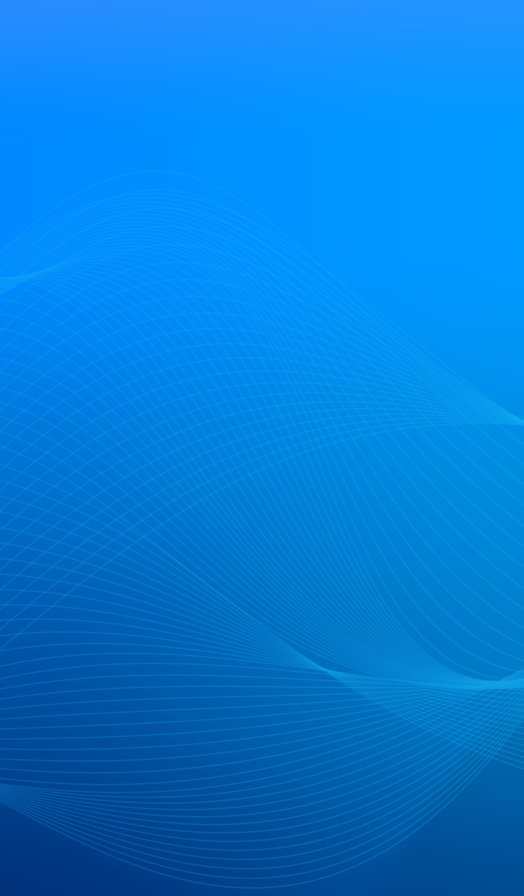
Give the GLSL for this background, as a WebGL 2 fragment shader.

```glsl
#version 300 es
precision highp float;

uniform vec2 u_resolution;
out vec4 fragColor;

const float ASPECT = 300.0 / 512.0;

// Cubic Bezier, with the four control points as matrix columns
vec2 bezier(mat4x2 c, float s) {
  float r = 1.0 - s;
  return c * vec4(r * r * r, 3.0 * r * r * s, 3.0 * r * s * s, s * s * s);
}

vec2 bezierTangent(mat4x2 c, float s) {
  float r = 1.0 - s;
  return 3.0 * (r * r * (c[1] - c[0]) + 2.0 * r * s * (c[2] - c[1]) + s * s * (c[3] - c[2]));
}

// Distance to a curve that always advances in x, in canvas heights
float curveDistance(vec2 p, mat4x2 c) {
  float s = 0.5;
  float stride = 0.25;
  for (int i = 0; i < 8; i++) {
    s += bezier(c, s).x < p.x ? stride : -stride;
    stride *= 0.5;
  }
  vec2 scale = vec2(ASPECT, 1.0);
  vec2 offset = (p - bezier(c, s)) * scale;
  vec2 along = normalize(bezierTangent(c, s) * scale);
  return abs(offset.x * along.y - offset.y * along.x);
}

// Light left uncovered by threads blended from one border curve to another
float weave(vec2 p, mat4x2 first, mat4x2 last, int count, float pixel) {
  float clearance = 1.0;
  for (int i = 0; i < count; i++) {
    float t = (float(i) + 0.5) / float(count);
    mat4x2 thread = first * (1.0 - t) + last * t;
    float cover = 1.0 - smoothstep(0.0, 0.0005 + pixel, curveDistance(p, thread));
    clearance *= 1.0 - 0.36 * cover;
  }
  return clearance;
}

// Vertical blend through five colours, from bottom to top
vec3 ramp(float y, vec3 base, vec3 low, vec3 middle, vec3 high, vec3 top) {
  vec3 color = mix(base, low, smoothstep(-0.05, 0.26, y));
  color = mix(color, middle, smoothstep(0.20, 0.50, y));
  color = mix(color, high, smoothstep(0.42, 0.74, y));
  return mix(color, top, smoothstep(0.84, 1.04, y));
}

vec3 backdrop(vec2 p) {
  vec3 left = ramp(p.y, vec3(0.0, 0.18, 0.46), vec3(0.0, 0.30, 0.62),
    vec3(0.0, 0.44, 0.81), vec3(0.0, 0.54, 1.0), vec3(0.18, 0.55, 1.0));
  vec3 right = ramp(p.y, vec3(0.0, 0.31, 0.61), vec3(0.0, 0.48, 0.78),
    vec3(0.0, 0.55, 0.87), vec3(0.0, 0.60, 1.0), vec3(0.15, 0.58, 1.0));
  return mix(left, right, smoothstep(-0.1, 1.05, p.x));
}

void main() {
  vec2 p = gl_FragCoord.xy / u_resolution;
  float pixel = 1.0 / u_resolution.y;
  vec3 color = backdrop(p);

  // Shade below the lower right fold
  float fold = p.y - mix(0.0, 0.20, smoothstep(0.65, 1.0, p.x));
  color *= 1.0 - 0.08 * smoothstep(0.6, 0.85, p.x) * (1.0 - smoothstep(-0.02, 0.03, fold));

  // Upper sheet: arcs rising to the right
  mat4x2 crest = mat4x2(-0.05, 0.70, 0.45, 1.00, 0.50, 0.66, 1.10, 0.50);
  mat4x2 arch = mat4x2(-0.05, 0.24, 0.30, 0.41, 0.58, 0.56, 1.10, 0.52);
  float clearance = weave(p, crest, arch, 21, pixel);

  // Falling sheet: threads that leave the crest and drop steeply
  mat4x2 valley = mat4x2(-0.05, 0.505, 0.35, 0.43, 0.48, 0.18, 1.10, 0.24);
  mat4x2 slide = mat4x2(-0.05, 0.69, 0.35, 0.72, 0.45, 0.14, 1.10, 0.25);
  mat4x2 drape = mat4x2(-0.05, 0.65, 0.74, 0.98, 0.50, 0.08, 1.10, 0.265);
  mat4x2 shoulder = mat4x2(-0.05, 0.70, 0.55, 0.97, 0.60, 0.55, 1.90, 0.24);
  clearance *= weave(p, valley, slide, 12, pixel);
  clearance *= weave(p, slide, drape, 14, pixel);
  clearance *= weave(p, drape, shoulder, 15, pixel);

  // Ribbon: nearly level threads gathered at the right
  mat4x2 slope = mat4x2(-0.05, 0.50, 0.40, 0.42, 0.50, 0.22, 1.10, 0.12);
  mat4x2 table = mat4x2(-0.05, 0.24, 0.30, 0.30, 0.60, 0.24, 1.10, 0.225);
  mat4x2 ground = mat4x2(-0.05, 0.13, 0.40, 0.09, 0.72, 0.15, 1.10, 0.29);
  clearance *= weave(p, slope, table, 14, pixel);
  clearance *= weave(p, table, ground, 11, pixel);

  // Hull: sagging threads along the bottom
  mat4x2 keel = mat4x2(-0.05, 0.12, 0.25, 0.03, 0.65, -0.15, 1.08, 0.27);
  clearance *= weave(p, ground, keel, 13, pixel);

  // Threads glow more towards the right
  vec3 threadColor = mix(color, vec3(0.08, 0.70, 0.96), 0.75);
  color = mix(color, threadColor, (1.0 - clearance) * mix(0.75, 0.95, p.x));

  fragColor = vec4(color, 1.0);
}
```
